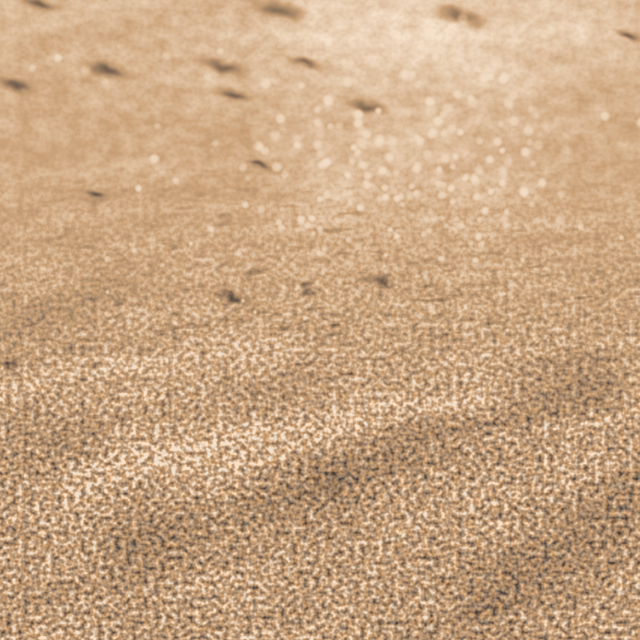
Reproduce this texture procedurally as a WebGL 2 fragment shader.

```glsl
#version 300 es
precision highp float;

uniform vec2 u_resolution;
out vec4 fragColor;

#define GRAIN_SCALE 112.0
#define GRAIN_NEAR 0.46
#define GRAIN_FAR 0.035
#define STREAK_DEPTH 0.10
#define SPOT_DEPTH 0.36
#define SPARKLE_LAYERS 8
#define SPARKLE_CELL 0.045
#define SPARKLE_NEAR 0.0035
#define SPARKLE_FAR 0.0105

const vec3 SHADOW = vec3(0.30, 0.25, 0.22);
const vec3 SAND = vec3(0.80, 0.64, 0.48);
const vec3 LIGHT = vec3(0.96, 0.88, 0.79);

// Dune bands: segment ends, then width and tone shift
const vec4 BANDS[8] = vec4[8](
    vec4(0.20, 0.13, 0.52, 0.25), vec4(0.52, 0.25, 0.93, 0.41),
    vec4(0.76, 0.06, 1.02, 0.24), vec4(-0.05, 0.27, 0.12, 0.32),
    vec4(0.12, 0.25, 0.76, 0.39), vec4(0.00, 0.39, 0.45, 0.46),
    vec4(0.00, 0.47, 0.16, 0.55), vec4(0.38, 0.37, 0.52, 0.41));
const vec2 BAND_SHAPE[8] = vec2[8](
    vec2(0.045, -0.09), vec2(0.045, -0.09), vec2(0.055, -0.10), vec2(0.055, -0.06),
    vec2(0.028, 0.07), vec2(0.025, 0.04), vec2(0.035, -0.05), vec2(0.025, -0.05));

// Dark debris: centre and half length
const vec3 SPOTS[15] = vec3[15](
    vec3(0.435, 0.985, 0.036), vec3(0.167, 0.890, 0.030), vec3(0.350, 0.895, 0.028),
    vec3(0.477, 0.902, 0.021), vec3(0.025, 0.867, 0.023), vec3(0.367, 0.853, 0.024),
    vec3(0.573, 0.833, 0.027), vec3(0.405, 0.742, 0.017), vec3(0.720, 0.975, 0.034),
    vec3(0.060, 0.993, 0.024), vec3(0.982, 0.945, 0.018), vec3(0.150, 0.696, 0.015),
    vec3(0.595, 0.560, 0.022), vec3(0.365, 0.534, 0.026), vec3(0.013, 0.430, 0.014));

vec3 hash3(vec2 p) {
    vec3 q = fract(vec3(p.xyx) * vec3(0.1031, 0.1030, 0.0973));
    q += dot(q, q.yxz + 33.33);
    return fract((q.xxy + q.yzz) * q.zyx);
}

float cornerSlope(vec2 cell, vec2 offset) {
    float angle = 6.2832 * hash3(cell + 200.0).x;
    return dot(vec2(cos(angle), sin(angle)), offset);
}

float gradientNoise(vec2 p) {
    vec2 i = floor(p), f = p - i;
    vec2 u = f * f * f * (f * (f * 6.0 - 15.0) + 10.0);
    vec2 e = vec2(1.0, 0.0);
    return mix(mix(cornerSlope(i, f), cornerSlope(i + e, f - e), u.x),
               mix(cornerSlope(i + e.yx, f - e.yx), cornerSlope(i + 1.0, f - 1.0), u.x), u.y);
}

float bump(vec2 p, vec2 centre, vec2 size) {
    vec2 d = (p - centre) / size;
    return exp(-dot(d, d));
}

float segmentDistance(vec2 p, vec2 a, vec2 b) {
    vec2 ab = b - a;
    return length(p - a - ab * clamp(dot(p - a, ab) / dot(ab, ab), 0.0, 1.0));
}

float sparkleDensity(vec2 p) {
    return 0.62 * bump(p, vec2(0.63, 0.72), vec2(0.18, 0.11))
         + 0.22 * bump(p, vec2(0.76, 0.87), vec2(0.14, 0.06))
         + 0.15 * bump(p, vec2(0.60, 0.64), vec2(0.36, 0.22))
         + 0.10 * bump(p, vec2(0.62, 0.46), vec2(0.18, 0.10));
}

// Bokeh discs on rotated jittered grids, sharper and smaller near the viewer
float sparkles(vec2 p) {
    float cover = 0.0, pixel = 1.0 / min(u_resolution.x, u_resolution.y);
    for (int i = 0; i < SPARKLE_LAYERS; i++) {
        float k = float(i), c = cos(k * 1.3), s = sin(k * 1.3);
        mat2 turn = mat2(c, s, -s, c);
        vec2 cell = floor(turn * p / SPARKLE_CELL + k * 0.37);
        vec3 h = hash3(cell + 300.0 + 71.0 * k);
        vec3 look = hash3(cell + 900.0 + 37.0 * k);
        vec2 centre = ((cell + 0.5 + (h.xy - 0.5) * 0.52 - k * 0.37) * SPARKLE_CELL) * turn;
        float radius = mix(SPARKLE_NEAR, SPARKLE_FAR, smoothstep(0.40, 0.85, centre.y))
                     * mix(0.6, 1.0, look.x);
        float disc = 1.0 - smoothstep(radius * 0.5 - pixel, radius + pixel, length(p - centre));
        float alpha = disc * mix(0.3, 0.9, look.y) * step(h.z, sparkleDensity(centre));
        cover = mix(cover, 1.0, alpha);
    }
    return cover;
}

void main() {
    vec2 p = gl_FragCoord.xy / u_resolution;
    float far = smoothstep(0.22, 0.78, p.y);
    float warp = gradientNoise(p * vec2(7.0, 12.0));

    // Broad light and dune relief
    float tone = 0.745 + 0.105 * p.y;
    tone += 0.085 * bump(p, vec2(0.67, 0.95), vec2(0.26, 0.09));
    tone += 0.045 * bump(p, vec2(0.63, 0.73), vec2(0.20, 0.13));
    vec2 bent = p + vec2(0.0, 0.025 * warp);
    for (int i = 0; i < 8; i++) {
        float d = segmentDistance(bent, BANDS[i].xy, BANDS[i].zw) / BAND_SHAPE[i].x;
        tone += BAND_SHAPE[i].y * exp(-d * d);
    }

    // Wind streaks and soft hollows
    vec2 slope = vec2(p.x, p.y - 0.22 * p.x * (1.0 - far));
    tone += STREAK_DEPTH * gradientNoise(slope * vec2(7.0, 28.0)) * mix(0.7, 0.5, far);
    float hollow = gradientNoise(slope * vec2(24.0, 65.0) + 9.0);
    tone -= 0.20 * smoothstep(0.22, 0.60, hollow) * bump(p, vec2(0.4, 0.53), vec2(0.7, 0.17));

    // Grains lose contrast with distance
    float grain = gradientNoise(p * GRAIN_SCALE * vec2(1.0, 1.15))
                + 0.45 * gradientNoise(p * GRAIN_SCALE * 1.9 + 17.0);
    tone += (grain - 0.35 * grain * grain) * mix(GRAIN_NEAR, GRAIN_FAR, far);
    tone += 0.06 * far * gradientNoise(p * vec2(38.0, 60.0));

    // Blurred debris
    for (int i = 0; i < 15; i++) {
        vec2 d = p - SPOTS[i].xy;
        d.y += 0.25 * d.x + 0.008 * gradientNoise(p * 45.0);
        tone -= SPOT_DEPTH * bump(d, vec2(0.0), SPOTS[i].z * vec2(0.85, 0.28));
    }
    tone = mix(clamp(tone, 0.30, 0.96), 0.95, sparkles(p));

    // Tone to sand colour, with warm and cool grains nearby
    vec3 colour = mix(SHADOW, SAND, clamp((tone - 0.30) / 0.50, 0.0, 1.0));
    colour = mix(colour, LIGHT, clamp((tone - 0.80) / 0.16, 0.0, 1.0));
    colour += vec3(0.06, 0.0, -0.06) * gradientNoise(p * 85.0 + 40.0) * (1.0 - far);
    fragColor = vec4(colour, 1.0);
}
```
